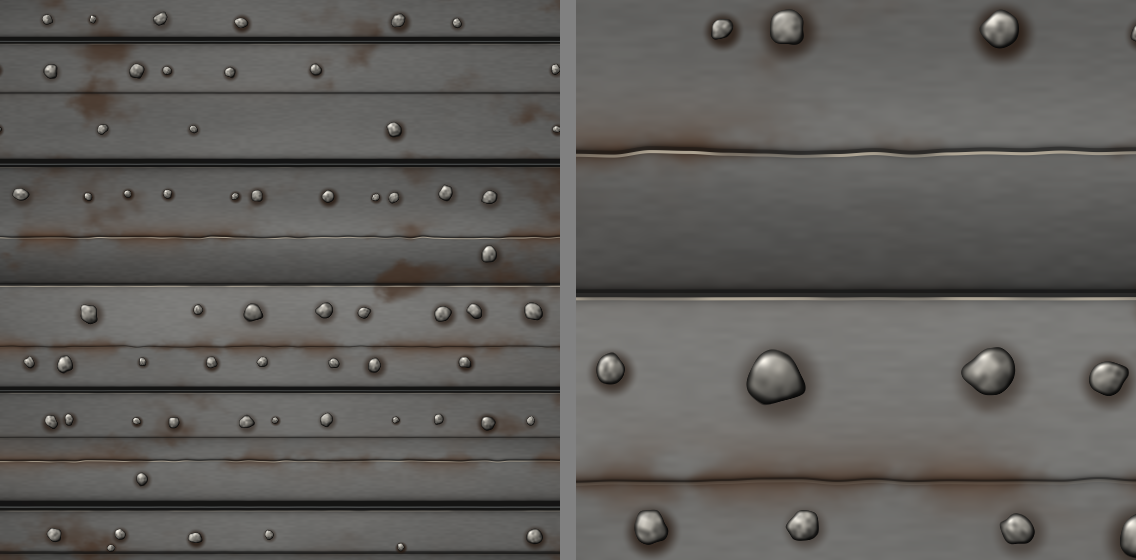
Left: the whole. Right: its middle third, enlarged.
Reproduce this texture procedurally as a Shadertoy shader.

```glsl
// Weathered grey steel plating: horizontal panels, dark grooves, rusty seams and worn rivets.
#define STEEL_TINT vec3(1.0, 0.995, 0.975)
#define GROOVE_COLOR vec3(0.07, 0.07, 0.068)
#define LIP_COLOR vec3(0.30, 0.31, 0.31)
#define GLINT_COLOR vec3(0.72, 0.68, 0.61)
#define RUST_COLOR vec3(0.25, 0.165, 0.11)
#define RIVET_COLOR vec3(0.70, 0.685, 0.65)
#define RIVET_JITTER 0.72
#define RIVET_SKIP 0.14
#define RUST_AMOUNT 0.65
#define SEAM_COUNT 12
#define ROW_COUNT 11

// Seam: height from the top, groove half width, glint strength, rust strength
const vec4 SEAMS[SEAM_COUNT] = vec4[SEAM_COUNT](
    vec4(0.072, 0.0062, 0.25, 0.1), vec4(0.166, 0.0009, 0.0, 0.1),
    vec4(0.291, 0.0075, 0.2, 0.1),  vec4(0.423, 0.0012, 0.9, 1.0),
    vec4(0.508, 0.0024, 0.9, 0.1),  vec4(0.619, 0.0006, 0.15, 0.9),
    vec4(0.696, 0.0056, 0.3, 0.1),  vec4(0.781, 0.0007, 0.1, 0.1),
    vec4(0.822, 0.0012, 0.8, 0.8),  vec4(0.903, 0.0088, 0.35, 0.1),
    vec4(0.987, 0.0022, 0.1, 0.2),  vec4(1.010, 0.0010, 0.0, 0.0));

// Brightness at the top and bottom of the panel ending at each seam
const vec2 TONES[SEAM_COUNT] = vec2[SEAM_COUNT](
    vec2(0.36, 0.39), vec2(0.39, 0.38), vec2(0.37, 0.41), vec2(0.34, 0.43),
    vec2(0.40, 0.24), vec2(0.46, 0.44), vec2(0.42, 0.41), vec2(0.41, 0.40),
    vec2(0.34, 0.42), vec2(0.43, 0.37), vec2(0.43, 0.37), vec2(0.30, 0.33));

// Rivet row: height from the top, cells across, radius, phase in cells
const vec4 ROWS[ROW_COUNT] = vec4[ROW_COUNT](
    vec4(0.038, 8.0, 0.0122, 0.0),  vec4(0.128, 8.0, 0.0118, 0.1),
    vec4(0.232, 5.0, 0.0120, 0.2),  vec4(0.349, 12.0, 0.0120, 0.3),
    vec4(0.453, 1.0, 0.0155, 0.374), vec4(0.556, 10.0, 0.0165, 0.1),
    vec4(0.650, 9.0, 0.0128, -0.2), vec4(0.752, 11.0, 0.0108, 0.2),
    vec4(0.854, 1.0, 0.0115, -0.247), vec4(0.957, 7.0, 0.0128, 0.0),
    vec4(0.978, 2.0, 0.0105, 0.1));

float hash(vec2 p) {
    vec3 q = fract(p.xyx * 0.1031);
    q += dot(q, q.yzx + 33.33);
    return fract((q.x + q.y) * q.z);
}

float noise(vec2 p) {
    vec2 i = floor(p), f = fract(p);
    f = f * f * (3.0 - 2.0 * f);
    return mix(mix(hash(i), hash(i + vec2(1, 0)), f.x),
               mix(hash(i + vec2(0, 1)), hash(i + 1.0), f.x), f.y);
}

float fbm(vec2 p) {
    float sum = 0.0, amp = 0.52;
    for (int i = 0; i < 5; i++) {
        sum += amp * noise(p);
        p = mat2(1.6, 1.2, -1.2, 1.6) * p + 17.3;
        amp *= 0.5;
    }
    return sum;
}

// Antialiased line of given half width
float band(float d, float halfWidth, float px) {
    return clamp((halfWidth - abs(d)) / px + 0.5, 0.0, 1.0);
}

vec3 addSeam(vec3 col, vec2 p, vec4 seam, float wear, float px) {
    float w = seam.y;
    float d = p.y - seam.x + seam.w * 0.003 * (noise(vec2(p.x * 45.0, seam.x * 90.0)) - 0.5);
    float spread = exp(-abs(d) / 0.013);
    float rust = seam.w * spread * smoothstep(0.38, 0.62, wear + 0.12 * spread);
    col = mix(col, RUST_COLOR * (0.7 + wear), rust * 0.85);
    col *= 1.0 - 0.4 * exp(-max(abs(d) - w, 0.0) / (0.0015 + 0.5 * w));
    col = mix(col, GROOVE_COLOR, band(d, w, px) * mix(0.35, 0.95, smoothstep(0.0005, 0.005, w)));
    col = mix(col, LIP_COLOR, band(d - 0.3 * w, 0.13 * w, px) * smoothstep(0.002, 0.006, w));
    float broken = smoothstep(0.2, 0.65, noise(vec2(p.x * 28.0, seam.x * 70.0)));
    return mix(col, GLINT_COLOR, band(d - w - 0.0008, 0.0009, px) * seam.z * mix(0.45, 1.0, broken));
}

vec3 addRivet(vec3 col, vec2 offset, float size, vec2 seed, float px) {
    vec2 q = offset / size;
    float turn = 6.283 * hash(seed + 5.0);
    vec2 local = mat2(cos(turn), sin(turn), -sin(turn), cos(turn)) * q;
    local.y *= mix(1.0, 1.28, hash(seed + 9.0));
    float r = length(local) * (1.0 + 0.4 * (noise(local * 1.4 + seed * 7.0) - 0.5));
    // Grime and contact shadow
    float halo = 1.0 - smoothstep(0.75, 1.75, length(q - vec2(0.12, 0.2)));
    col = mix(col, RUST_COLOR * 0.6, halo * mix(0.4, 0.85, hash(seed + 13.0)));
    // Hammered dome lit from the upper left
    vec3 n = normalize(vec3(q, 0.25 + sqrt(max(1.0 - r * r, 0.0))));
    float light = max(dot(n, normalize(vec3(-0.4, -0.55, 0.75))), 0.0);
    float dents = noise(local * 3.0 + seed * 11.0);
    vec3 metal = RIVET_COLOR * mix(0.2, 1.0, light) * (0.65 + 0.55 * dents);
    metal += 0.25 * pow(light, 14.0);
    metal *= 1.0 - 0.7 * smoothstep(0.72, 1.02, r);
    return mix(col, metal, clamp((1.0 - r) * size / px + 0.5, 0.0, 1.0));
}

void mainImage(out vec4 fragColor, in vec2 fragCoord) {
    vec2 p = fragCoord / iResolution.xy;
    p.y = 1.0 - p.y;
    float px = 1.0 / iResolution.y;

    // Panel gradients, brushed grain and darker sides
    float tone = 0.4, top = 0.0;
    for (int i = 0; i < SEAM_COUNT; i++) {
        float bottom = SEAMS[i].x;
        if (p.y >= top && p.y < bottom) tone = mix(TONES[i].x, TONES[i].y, (p.y - top) / (bottom - top));
        top = bottom;
    }
    tone *= mix(0.89, 1.05, sin(3.1416 * p.x));
    tone += 0.07 * (fbm(p * vec2(4.0, 14.0)) - 0.5) + 0.025 * (noise(p * vec2(90.0, 300.0)) - 0.5);
    vec3 col = tone * STEEL_TINT;

    // Scattered rust stains
    float wear = fbm(p * vec2(11.0, 16.0) + 31.0);
    float stain = smoothstep(0.54, 0.76, fbm(p * vec2(6.0, 8.0) + 4.0)) * smoothstep(0.4, 0.65, wear);
    col = mix(col, RUST_COLOR, stain * RUST_AMOUNT);

    for (int i = 0; i < SEAM_COUNT; i++) col = addSeam(col, p, SEAMS[i], wear, px);

    // Rivets in jittered cells along each row
    for (int i = 0; i < ROW_COUNT; i++) {
        vec4 row = ROWS[i];
        if (abs(p.y - row.x) > 0.05) continue;
        float cell = floor(p.x * row.y - row.w);
        for (float k = -1.0; k <= 1.0; k++) {
            vec2 seed = vec2(mod(cell + k, row.y), float(i) * 17.0 + 3.0);
            if (row.y > 2.0 && hash(seed + 21.0) < RIVET_SKIP) continue;
            float shift = row.y > 1.0 ? RIVET_JITTER * (hash(seed) - 0.5) : 0.0;
            vec2 centre = vec2((cell + k + row.w + 0.5 + shift) / row.y, row.x + 0.008 * (hash(seed + 2.0) - 0.5));
            float size = row.z * (row.y > 1.0 ? mix(0.55, 1.2, hash(seed + 7.0)) : 1.0);
            col = addRivet(col, p - centre, size, seed, px);
        }
    }
    fragColor = vec4(clamp(col, 0.0, 1.0), 1.0);
}
```
